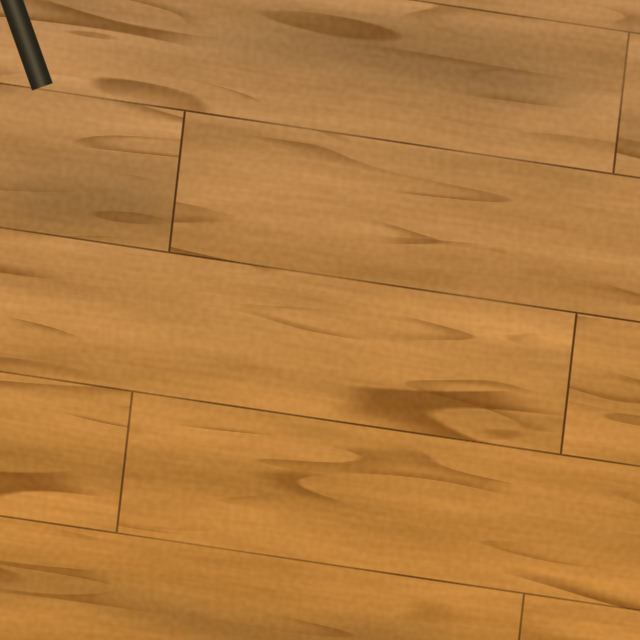
This texture is drawn by a Shadertoy shader. Its source:

```glsl
// Honey-coloured plank floor seen slightly askew: about five sloping rows, with
// end joints staggered by a constant step. Stretched gradient noise, reseeded
// for every plank, gives the grain, smoky bands and sharp-edged dark veins.

const float SLOPE = 0.148;          // fall of the rows from left to right
const float LEAN = 0.11;            // sideways lean of the end joints
const float ROW_HEIGHT = 0.2253;
const float FIRST_SEAM = 0.130;     // depth of a seam at the left edge
const float PLANK_LENGTH = 1.306;
const float JOINT_START = 0.289;
const float JOINT_STEP = 0.694;

const vec3 LIGHT_WOOD = vec3(0.82, 0.59, 0.32);
const vec3 DARK_WOOD = vec3(0.61, 0.425, 0.20);
const vec3 SMOKE = vec3(0.50, 0.36, 0.18);
const vec3 VEIN = vec3(0.43, 0.26, 0.08);
const vec3 SEAM = vec3(0.27, 0.16, 0.06);
const vec3 ROD = vec3(0.20, 0.18, 0.13);

vec2 hash22(vec2 p) {
    vec3 q = fract(p.xyx * vec3(0.1031, 0.1030, 0.0973));
    q += dot(q, q.yzx + 33.33);
    return fract((q.xx + q.yz) * q.zy);
}

float cornerSlope(vec2 cell, vec2 offset) {
    float angle = 6.2832 * hash22(cell).x;
    return dot(vec2(cos(angle), sin(angle)), offset);
}

// Gradient noise, roughly -0.7 to 0.7
float gradientNoise(vec2 p) {
    vec2 i = floor(p), f = fract(p);
    vec2 w = f * f * f * (f * (f * 6.0 - 15.0) + 10.0);
    vec2 e = vec2(1.0, 0.0);
    return mix(
        mix(cornerSlope(i, f), cornerSlope(i + e, f - e), w.x),
        mix(cornerSlope(i + e.yx, f - e.yx), cornerSlope(i + 1.0, f - 1.0), w.x),
        w.y);
}

float fbm(vec2 p) {
    float sum = 0.0, gain = 1.0;
    for (int i = 0; i < 4; i++) {
        sum += gain * gradientNoise(p);
        p = p * 2.03 + 17.3;
        gain *= 0.5;
    }
    return sum;
}

float lineMask(float dist, float halfWidth, float blur) {
    return 1.0 - smoothstep(halfWidth - blur, halfWidth + blur, dist);
}

// Dark veins: crisp on one side, fading on the other, broken along the grain
float veins(vec2 grain, vec2 seed, float level) {
    float d = gradientNoise(grain * vec2(1.7, 15.0) + seed) - level;
    float edge = smoothstep(0.0, 0.035, d) * (1.0 - smoothstep(0.03, 0.22, d));
    float gate = gradientNoise(grain * vec2(2.6, 9.0) + seed.yx + 5.7);
    return edge * smoothstep(0.0, 0.3, gate);
}

// One broad smoky band running along a plank
float smokyBand(vec2 grain, float across, vec2 seed, vec2 rnd) {
    float wave = 0.25 * gradientNoise(grain * vec2(2.0, 6.0) + seed);
    float offset = (across - mix(0.2, 0.75, rnd.x) + wave) / mix(0.12, 0.26, rnd.y);
    float patches = gradientNoise(vec2(grain.x * 1.9, 0.5) + seed.yx);
    return exp(-offset * offset) * smoothstep(-0.3, 0.35, patches);
}

vec3 woodColor(vec2 grain, float across, vec2 rnd) {
    vec2 seed = floor(rnd * 90.0);
    grain.y += 0.012 * gradientNoise(grain * vec2(2.5, 5.0) + seed);
    float tone = 0.57 + 0.55 * fbm(grain * vec2(1.5, 13.0) + seed);
    tone += 0.16 * (rnd.x - 0.5);
    tone += 0.14 * gradientNoise(grain * vec2(11.0, 150.0) + seed);
    vec3 color = mix(DARK_WOOD, LIGHT_WOOD, clamp(tone, 0.0, 1.1));
    color = mix(color, SMOKE, 0.6 * smokyBand(grain, across, seed, rnd.yx));
    color = mix(color, VEIN, 0.65 * veins(grain, seed + 31.0, 0.08));
    return mix(color, VEIN, 0.4 * veins(grain * 1.6, seed + 57.0, 0.12));
}

// Slanted straight rod: x is the distance off its axis, y the way along it
vec2 rodCoords(vec2 p) {
    vec2 axis = normalize(vec2(0.048, 0.135));
    vec2 q = p - vec2(0.018, 0.0);
    return vec2(q.x * axis.y - q.y * axis.x, dot(q, axis));
}

void mainImage(out vec4 fragColor, in vec2 fragCoord) {
    vec2 uv = fragCoord / iResolution.xy;
    vec2 p = vec2(uv.x, 1.0 - uv.y);
    float pixel = 1.0 / iResolution.y;

    // Row, plank and position inside the plank
    float depth = (p.y - SLOPE * p.x - FIRST_SEAM) / ROW_HEIGHT;
    float row = floor(depth), across = fract(depth);
    float along = p.x + LEAN * across * ROW_HEIGHT - JOINT_START + JOINT_STEP * row;
    float plank = floor(along / PLANK_LENGTH);
    vec2 rnd = hash22(vec2(plank, row) + 23.0);
    vec3 color = woodColor(vec2(along, across * ROW_HEIGHT), across, rnd);

    // Pinker light above, warmer light below, and a fine mottle
    color *= mix(vec3(1.04, 0.99, 0.86), vec3(0.97, 0.99, 1.15), smoothstep(0.1, 0.95, uv.y));
    color += 0.03 * gradientNoise(p * 95.0);

    // Seams between rows and at plank ends, worn unevenly
    float seamDist = min(across, 1.0 - across) * ROW_HEIGHT;
    float jointDist = abs(along - PLANK_LENGTH * round(along / PLANK_LENGTH));
    float wear = smoothstep(-0.45, 0.45, gradientNoise(p * 5.0 + 3.0));
    float seam = lineMask(seamDist, 0.0013, pixel) * mix(0.3, 0.85, wear);
    float joint = lineMask(jointDist, 0.0016, pixel) * mix(0.4, 0.9, wear);
    color = mix(color, SEAM, max(seam, joint));

    // Dark rod at the upper left, with a soft sheen
    vec2 rod = rodCoords(p);
    float rodMask = lineMask(abs(rod.x), 0.017, pixel) * lineMask(rod.y, 0.144, pixel);
    vec3 rodColor = ROD * (0.75 + 0.9 * exp(-pow(rod.x / 0.007, 2.0)));
    fragColor = vec4(mix(color, rodColor, rodMask), 1.0);
}
```
